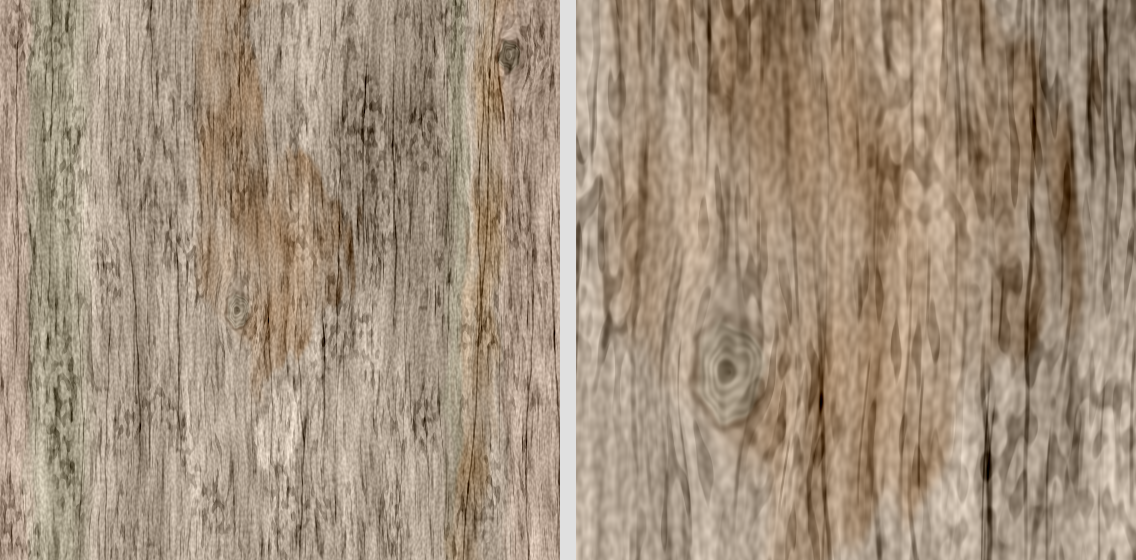
Left: the whole. Right: its middle third, enlarged.
Give the GLSL for this texture, as a WebGL 2 fragment shader.

```glsl
#version 300 es
precision highp float;
// Weathered softwood boards with upright grain, stains, knots and drying cracks.
// Stretched gradient noise makes soft grain and crisp dark flecks; bands and
// shaped masks tint the boards, and loops place the knots and cracks.
#define BASE_COLOR vec3(0.715, 0.657, 0.592)
#define STAIN_TINT vec3(-0.07, -0.12, -0.165)
#define GREEN_TINT vec3(-0.045, -0.02, -0.04)
#define TAN_TINT vec3(-0.03, -0.065, -0.11)
#define PINK_TINT vec3(0.03, 0.008, 0.008)
#define FLECK_DEPTH 0.16
#define CRACK_DEPTH 0.27
#define CRACK_COUNT 24
#define KNOT_COUNT 2
#define KNOT_SIZE vec2(0.022, 0.031)
uniform vec2 u_resolution;
out vec4 outColor;

float hash(vec2 p) {
    vec3 q = fract(p.xyx * 0.1031);
    q += dot(q, q.yzx + 33.33);
    return fract((q.x + q.y) * q.z);
}

float cornerDot(vec2 cell, vec2 offset) {
    float angle = 6.2832 * hash(cell);
    return dot(vec2(cos(angle), sin(angle)), offset);
}

// Gradient noise, roughly -0.7 to 0.7
float noise(vec2 p) {
    vec2 i = floor(p), f = p - i, e = vec2(1.0, 0.0);
    vec2 u = f * f * f * (f * (f * 6.0 - 15.0) + 10.0);
    float low = mix(cornerDot(i, f), cornerDot(i + e, f - e), u.x);
    float high = mix(cornerDot(i + e.yx, f - e.yx), cornerDot(i + 1.0, f - 1.0), u.x);
    return mix(low, high, u.y);
}

float band(float x, float a, float b, float soft) {
    return smoothstep(a - soft, a + soft, x) * (1.0 - smoothstep(b - soft, b + soft, x));
}

float line(float dist, float width) {
    return 1.0 - smoothstep(width * 0.4, width + 0.001, dist);
}

vec2 knotCenter(int i) {
    return vec2(0.425, 0.445) + float(i) * vec2(0.485, 0.455);
}

// Thin broken fibres along the zero contours of stretched noise
float fibres(vec2 g, float density, float seed) {
    float n = noise(vec2(g.x * density, g.y * 1.5) + seed);
    float broken = smoothstep(-0.05, 0.2, noise(g * vec2(density, 16.0) + seed * 2.0));
    return (1.0 - smoothstep(0.01, 0.0013 * density, abs(n))) * broken;
}

// Cracks: x is the cut itself, y the shade around it
vec2 cracks(vec2 p) {
    vec2 result = vec2(0.0);
    for (int i = 0; i < CRACK_COUNT; i++) {
        float id = float(i), h = hash(vec2(id, 3.0));
        float reach = 0.12 + 0.38 * hash(vec2(id, 29.0));
        float x = (id + 0.1 + 0.8 * h) / float(CRACK_COUNT);
        x += 0.022 * noise(vec2(p.y * 2.5, id * 7.31)) + 0.004 * noise(vec2(p.y * 17.0, id * 5.17));
        float dist = abs(p.x - x);
        float fade = 1.0 - smoothstep(0.5, 1.0, abs(p.y - hash(vec2(id, 17.0))) / reach);
        float cut = line(dist, 0.0003 + 0.0012 * h * fade) * (0.45 + 0.55 * h);
        result = max(result, fade * vec2(cut, exp(-dist * dist * 12000.0)));
    }
    return result;
}

void main() {
    vec2 p = gl_FragCoord.xy / u_resolution;
    // Grain coordinates, bent around the knots
    vec2 g = p;
    g.x += 0.022 * noise(p * vec2(5.0, 2.2)) + 0.004 * noise(p * vec2(16.0, 9.0));
    for (int i = 0; i < KNOT_COUNT; i++) {
        vec2 d = p - knotCenter(i), s = d / (KNOT_SIZE * vec2(1.6, 2.0));
        g.x -= 0.75 * d.x * exp(-dot(s, s));
    }
    float ragged = noise(g * vec2(55.0, 12.0) + 40.0);
    float soft = noise(p * vec2(11.0, 9.0) + 70.0);
    // Soft grain, then fine grit and crisp flecks gathered in worn areas
    float tone = 0.15 * noise(g * vec2(10.0, 1.6) + 5.0) + 0.16 * noise(g * vec2(46.0, 4.0) + 11.0);
    tone += 0.14 * noise(g * vec2(150.0, 14.0) + 23.0) + 0.14 * noise(g * vec2(270.0, 130.0) + 31.0);
    float worn = smoothstep(-0.25, 0.3, noise(g * vec2(22.0, 6.0) + 17.0));
    tone -= FLECK_DEPTH * worn * smoothstep(0.1, 0.26, noise(g * vec2(160.0, 27.0) + 61.0));
    tone -= 0.17 * fibres(g, 40.0, 51.0) + 0.14 * fibres(g, 85.0, 83.0);
    // Board tints
    float x = g.x + 0.02 * ragged;
    float seam = p.x - 0.86 - 0.05 * (p.y - 0.5) - 0.02 * noise(vec2(p.y * 3.0, 9.4));
    float tan_strip = band(seam + 0.03 * ragged, -0.025, 0.03, 0.015);
    vec3 tint = PINK_TINT * (band(x, -0.1, 0.055, 0.006) + band(x, 0.9, 1.1, 0.012));
    tint += GREEN_TINT * (band(x, 0.058, 0.15, 0.025) + band(x, 0.80, 0.835, 0.01)) * (1.0 - tan_strip);
    tint += TAN_TINT * tan_strip * (0.8 + soft);
    // Wedge-shaped brown stain with a darker slanting rim
    float bulge = clamp(1.0 - (abs(p.y - 0.55) - 0.08) / 0.16, 0.0, 1.0);
    float right = 0.46 + 0.16 * bulge + 0.05 * soft + 0.04 * ragged;
    float left = 0.355 + 0.09 * (1.0 - smoothstep(0.36, 0.5, p.y)) + 0.02 * ragged;
    float stain = band(p.x, left, right, 0.015) * smoothstep(0.27, 0.35, p.y + 0.06 * soft);
    tint += STAIN_TINT * stain * (0.7 + 0.8 * soft + 0.4 * ragged);
    tone -= 0.15 * stain * smoothstep(0.05, 0.0, right - p.x) * bulge * (0.6 + ragged);
    // Grey shade and clustered dark specks
    vec2 shade = (p - vec2(0.68, 0.67)) / vec2(0.14, 0.25);
    float grey = exp(-dot(shade, shade));
    float cluster = smoothstep(0.0, 0.4, noise(p * vec2(13.0, 6.0) + 90.0) + 0.2 * grey);
    tone -= 0.085 * grey + 0.17 * cluster * smoothstep(0.0, 0.22, noise(g * vec2(115.0, 45.0) + 7.0));
    // Pale bare patch with a shadowed edge
    vec2 bare = p - vec2(0.495, 0.225);
    bare.x -= 0.25 * bare.y;
    float rim = length(bare / vec2(0.042, 0.10)) + 0.6 * soft + 0.4 * ragged;
    tone += 0.07 * (1.0 - smoothstep(0.8, 0.95, rim)) - 0.13 * band(rim, 0.95, 1.2, 0.1) * (0.6 + ragged);
    // Ringed knots
    for (int i = 0; i < KNOT_COUNT; i++) {
        vec2 d = (p - knotCenter(i)) / KNOT_SIZE;
        float r = length(d) + 0.3 * noise(d * 1.7 + float(i) * 8.0) + 0.15 * ragged;
        float inside = 1.0 - smoothstep(0.8, 1.0, r);
        tone += inside * (0.035 * sin(r * 30.0) - 0.01 - 0.13 * float(i));
        tone -= 0.10 * band(r, 0.92, 1.08, 0.1) + 0.2 * (1.0 - smoothstep(0.06, 0.24, r));
        tint = mix(tint, GREEN_TINT * 0.6, inside * 0.7);
    }
    // Drying cracks and the long seam
    vec2 crack = cracks(p);
    crack.x = max(crack.x, 0.9 * line(abs(seam), 0.0012));
    tone -= CRACK_DEPTH * crack.x + 0.03 * crack.y;
    outColor = vec4(clamp(BASE_COLOR + tint + tone, 0.0, 1.0), 1.0);
}
```
